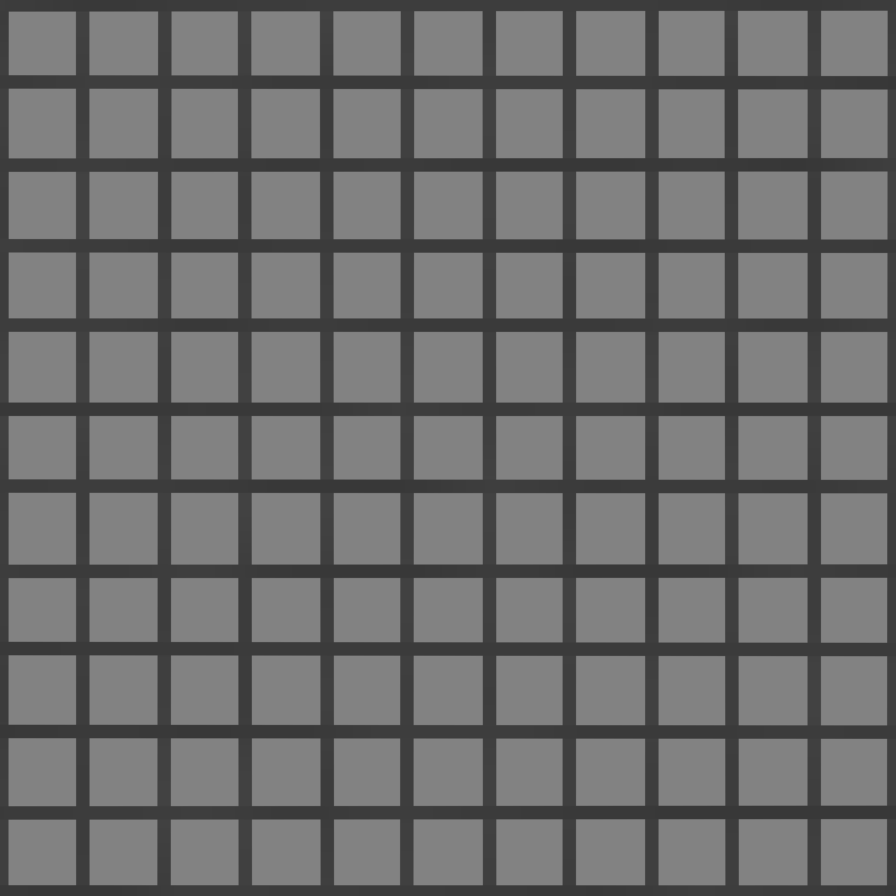
This pattern is drawn by a WebGL 2 fragment shader. Its source:

```glsl
#version 300 es
precision highp float;
// Square grey tiles, eleven by eleven, behind a dark grid of slightly uneven bars.

#define PITCH vec2(0.0906, 0.09036)   // bar spacing across, up
#define ORIGIN vec2(0.0020, 0.0031)   // centre of the first bars
#define SWAY vec2(0.0008, 0.0023)     // uneven placement of the bars
#define HALF_WIDTH 0.0075
#define SOFTNESS 0.0009
#define TILT 0.0022
#define MOTTLE 0.026
#define TILE_COLOR vec3(0.51)
#define COLUMN_COLOR vec3(0.247)
#define ROW_COLOR vec3(0.23)

uniform vec2 u_resolution;
out vec4 fragColor;

float hash(vec2 p) {
    p = fract(p * vec2(0.1031, 0.1137));
    p += dot(p, p.yx + 33.33);
    return fract((p.x + p.y) * p.x * 47.0);
}

// Smooth one-dimensional noise, separate for every seed.
float noise(float x, float seed) {
    float cell = floor(x);
    float t = smoothstep(0.0, 1.0, x - cell);
    return mix(hash(vec2(cell, seed)), hash(vec2(cell + 1.0, seed)), t);
}

// Coverage of a bar whose centre drifts slightly along its length.
float barMask(float position, float centre, float along, float seed, float blur) {
    float lean = (hash(vec2(seed, 7.0)) - 0.5) * TILT * (along - 0.5);
    float edge = abs(position - centre - lean) - HALF_WIDTH;
    return 1.0 - smoothstep(-blur, blur, edge);
}

// Faint light and dark patches along a bar.
float mottle(float along, float seed) {
    return (noise(along * 9.0, seed) - 0.5) * MOTTLE;
}

void main() {
    vec2 uv = gl_FragCoord.xy / u_resolution;
    float blur = max(SOFTNESS, 0.7 / min(u_resolution.x, u_resolution.y));

    // Nearest column and row bar, with their uneven centres
    vec2 index = round((uv - ORIGIN) / PITCH);
    vec2 sway = SWAY * cos(vec2(3.0, 2.7) * (index - vec2(10.0, 5.0)));
    vec2 centre = ORIGIN + PITCH * index + sway;
    vec2 seed = index + vec2(11.0, 53.0);

    float column = barMask(uv.x, centre.x, uv.y, seed.x, blur);
    float row = barMask(uv.y, centre.y, uv.x, seed.y, blur);

    // Rows lie over the columns
    vec3 color = TILE_COLOR;
    color = mix(color, COLUMN_COLOR + mottle(uv.y, seed.x), column);
    color = mix(color, ROW_COLOR + mottle(uv.x, seed.y), row);

    fragColor = vec4(color, 1.0);
}
```
